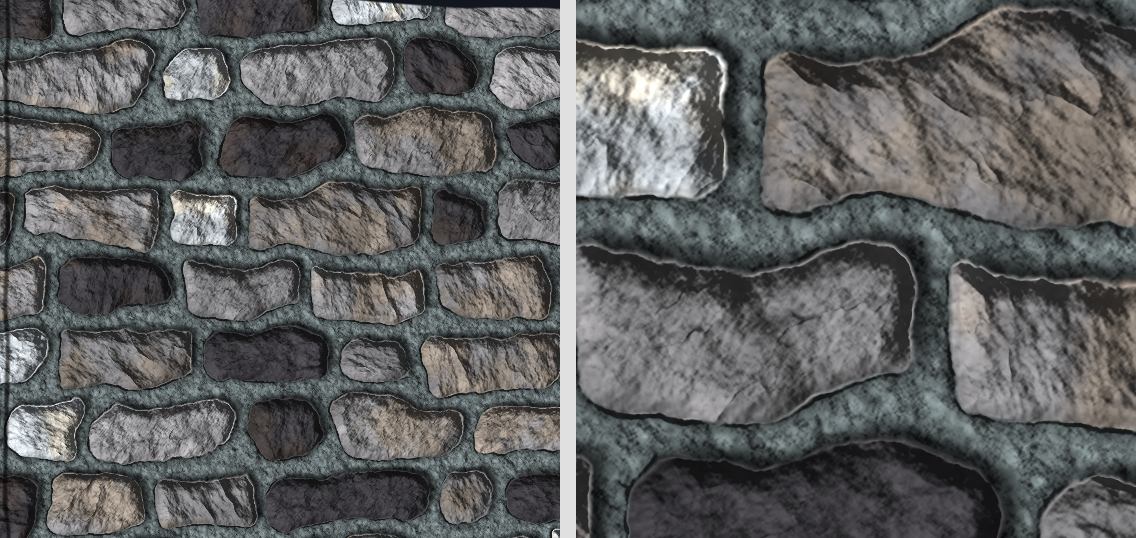
Left, the full canvas; right, a detail of the centre.
Reproduce this texture procedurally as a Shadertoy shader.

```glsl
// Rough fieldstone wall: uneven courses of rounded blocks set in grey mortar.
// Each stone is a warped, tapered rounded box with a ridged noise relief,
// lit from the lower left, casting soft shadows on the sunken joints.

const float COURSES = 7.5;        // rows of stones over the canvas height
const float STONE_WIDTH = 1.72;   // mean stone length, in course heights
const float JOINT = 0.095;        // half the mortar width
const float BEVEL = 0.17;         // width of the rounded stone rim
const float RELIEF = 0.13;        // depth of the chipped stone face
const float SHADOW_REACH = 0.13;
const vec3 LIGHT_DIR = vec3(-0.50, -0.34, 0.80);
const vec3 DARK_STONE = vec3(0.245, 0.238, 0.255);
const vec3 GREY_STONE = vec3(0.515, 0.510, 0.518);
const vec3 PALE_STONE = vec3(0.715, 0.740, 0.760);
const vec3 BROWN_TINT = vec3(1.07, 1.00, 0.91);
const vec3 MORTAR = vec3(0.405, 0.445, 0.450);

float hash(vec2 p) {
    vec3 q = fract(vec3(p.xyx) * 0.1031);
    q += dot(q, q.yzx + 33.33);
    return fract((q.x + q.y) * q.z);
}

float noise(vec2 p) {
    vec2 i = floor(p), f = fract(p);
    f = f * f * (3.0 - 2.0 * f);
    return mix(mix(hash(i), hash(i + vec2(1, 0)), f.x),
               mix(hash(i + vec2(0, 1)), hash(i + vec2(1, 1)), f.x), f.y);
}

float fbm(vec2 p) {
    float sum = 0.0, amp = 0.5;
    for (int i = 0; i < 5; i++) {
        sum += amp * noise(p);
        p = mat2(1.6, 1.2, -1.2, 1.6) * p + 7.3;
        amp *= 0.5;
    }
    return sum;
}

float roundedBox(vec2 p, vec2 size, float radius) {
    vec2 q = abs(p) - size + radius;
    return length(max(q, 0.0)) + min(max(q.x, q.y), 0.0) - radius;
}

float joint(float col, float row) {
    return col + 0.56 * (hash(vec2(col, row) + 3.7) - 0.5);
}

// x: signed distance to the nearest stone, yz: its column and row
vec3 nearestStone(vec2 p) {
    vec2 q = p + 0.24 * (vec2(noise(p * 1.5), noise(p * 1.5 + 40.0)) - 0.5);
    q += 0.13 * (vec2(fbm(p * 4.0 + 9.0), fbm(p * 4.0 + 61.0)) - 0.48);
    q.y += 0.30 * (noise(p * 0.55 + 20.0) - 0.5);
    vec3 best = vec3(9.0, 0.0, 0.0);
    for (int j = -1; j <= 1; j++) {
        float row = floor(q.y) + float(j);
        float x = q.x / STONE_WIDTH + 5.0 * hash(vec2(row, 8.0));
        for (int i = -1; i <= 1; i++) {
            float col = floor(x) + float(i);
            vec2 id = vec2(col, row);
            float left = joint(col, row), right = joint(col + 1.0, row);
            vec2 size = vec2(0.5 * (right - left) * STONE_WIDTH, 0.5) - JOINT;
            vec2 local = vec2((x - 0.5 * (left + right)) * STONE_WIDTH, q.y - row - 0.5);
            local.y += 0.14 * (hash(id + 11.0) - 0.5) * local.x;
            float taper = 0.30 * (hash(id + 23.0) - 0.5);
            size.y *= 0.97 - abs(taper) * 0.5 + taper * clamp(local.x / size.x, -1.0, 1.0);
            float radius = min(mix(0.10, 0.36, hash(id + 31.0)), min(size.x, size.y));
            float d = roundedBox(local, size, radius);
            if (d < best.x) best = vec3(d, id);
        }
    }
    return best;
}

// Height of a chipped stone dome, or of the gritty mortar around it
float surfaceHeight(vec2 p, vec3 stone) {
    float rim = clamp(-stone.x / BEVEL, 0.0, 1.0);
    float angle = 3.1 * hash(stone.yz + 47.0);
    vec2 q = mat2(cos(angle), sin(angle), -sin(angle), cos(angle)) * p;
    q = q * vec2(1.5, 2.8) + stone.yz * 13.7;
    float ridges = 1.0 - abs(2.0 * fbm(q) - 0.96);
    float face = 0.13 * rim * (2.0 - rim) + RELIEF * ridges + 0.06 * fbm(p * 7.0);
    float grit = RELIEF + 0.075 * fbm(p * 9.0);
    return mix(face, grit, smoothstep(-0.02, 0.02, stone.x));
}

vec3 stoneColor(vec2 p, vec2 id) {
    float tone = fract(id.x * 0.618 + id.y * 0.271 + 0.25 * hash(id + 5.0));
    vec3 color = GREY_STONE * mix(0.88, 1.14, hash(id + 71.0));
    color = tone < 0.25 ? DARK_STONE : tone > 0.86 ? PALE_STONE : color;
    float stain = smoothstep(0.42, 0.65, fbm(p * 1.8 + id * 9.1));
    color *= mix(vec3(1.0), BROWN_TINT, stain * step(0.35, hash(id + 83.0)));
    return color * (0.72 + 0.58 * fbm(p * 3.2 + id * 5.3));
}

void mainImage(out vec4 fragColor, in vec2 fragCoord) {
    vec2 uv = fragCoord / iResolution.y;
    vec2 p = uv * COURSES;
    vec3 light = normalize(LIGHT_DIR);
    vec3 stone = nearestStone(p);

    // Relief shading, scaled so that a level surface keeps its own colour
    vec2 e = vec2(0.014, 0.0);
    float h = surfaceHeight(p, stone);
    vec2 slope = vec2(surfaceHeight(p + e.xy, nearestStone(p + e.xy)) - h,
                      surfaceHeight(p + e.yx, nearestStone(p + e.yx)) - h) / e.x;
    float shade = dot(normalize(vec3(-slope, 1.0)), light) / light.z;
    shade = clamp(shade, 0.32, 1.55);

    // Mortar, darkened in the joint corners and in the stones' shadow
    float blocker = nearestStone(p + normalize(light.xy) * SHADOW_REACH).x;
    float shadow = smoothstep(0.05, -0.10, blocker);
    float corner = mix(0.68, 1.0, smoothstep(0.0, 0.11, stone.x));
    vec3 mortar = MORTAR * (0.80 + 0.42 * noise(p * 26.0)) * corner * (1.0 - 0.58 * shadow);

    float cover = smoothstep(0.014, -0.014, stone.x);
    vec3 color = mix(mortar, stoneColor(p, stone.yz), cover) * shade;
    color *= 0.93 + 0.14 * noise(p * 38.0);

    // Groove along the left border and the dark gap above the wall
    float wobble = 0.008 * (noise(uv * 14.0) - 0.5);
    color *= 1.0 - 0.6 * smoothstep(0.007, 0.001, abs(uv.x - 0.013 + wobble));
    float wallTop = 1.004 - 0.020 * smoothstep(0.45, 1.0, uv.x) + wobble;
    color = mix(color, vec3(0.07, 0.09, 0.12), smoothstep(-0.002, 0.003, uv.y - wallTop));

    fragColor = vec4(clamp(color, 0.0, 1.0), 1.0);
}
```
